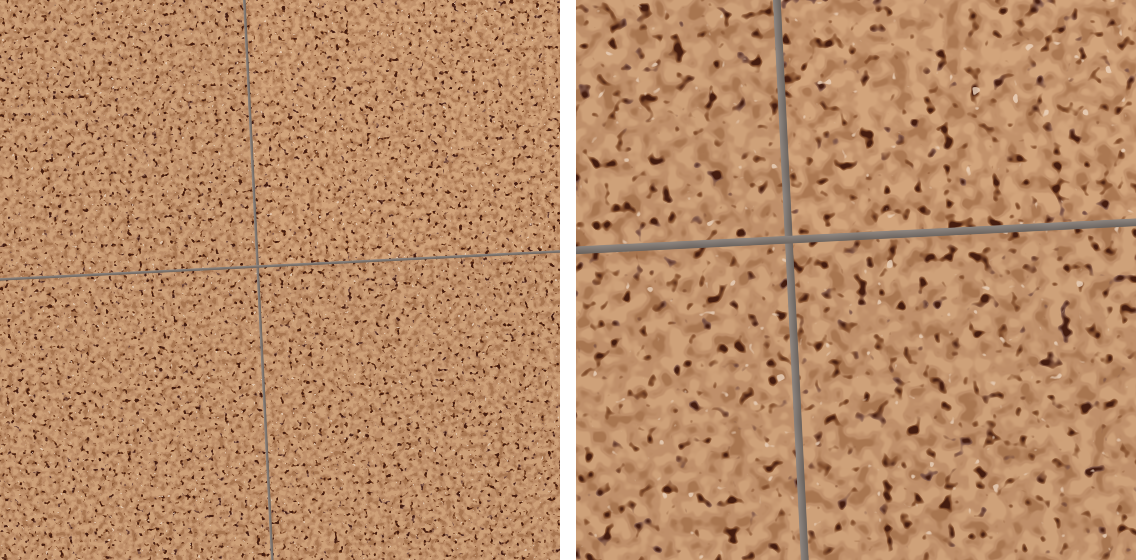
Left: the whole. Right: its middle third, enlarged.
Write a WebGL 2 fragment shader that draws this texture.

```glsl
#version 300 es
precision highp float;

uniform vec2 u_resolution;
out vec4 outColor;

float hash(vec2 p) {
    vec3 q = fract(p.xyx * vec3(0.1031, 0.1030, 0.0973));
    q += dot(q, q.yzx + 33.33);
    return fract((q.x + q.y) * q.z);
}

// Contribution of one lattice corner with a random unit gradient
float corner(vec2 cell, vec2 offset, vec2 local) {
    float angle = 6.2832 * hash(cell + offset);
    return dot(vec2(cos(angle), sin(angle)), local - offset);
}

float gradientNoise(vec2 p) {
    vec2 cell = floor(p), f = fract(p);
    vec2 w = f * f * f * (f * (f * 6.0 - 15.0) + 10.0);
    float low = mix(corner(cell, vec2(0, 0), f), corner(cell, vec2(1, 0), f), w.x);
    float high = mix(corner(cell, vec2(0, 1), f), corner(cell, vec2(1, 1), f), w.x);
    return mix(low, high, w.y);
}

// Two octaves, the second finer and turned against the first
float grain(vec2 p) {
    vec2 turned = mat2(0.8, 0.6, -0.6, 0.8) * p;
    return gradientNoise(p) + 0.5 * gradientNoise(turned * 1.9 + 31.7);
}

vec3 granite(vec2 p) {
    // Sandy body in three soft tones
    float body = grain(p * 92.0 + 211.0);
    vec3 color = mix(vec3(0.67, 0.47, 0.32), vec3(0.76, 0.57, 0.42), smoothstep(-0.42, -0.12, body));
    color = mix(color, vec3(0.82, 0.64, 0.48), smoothstep(-0.05, 0.25, body));

    // Rusty halos and dark mineral specks, loosely clustered
    float cluster = 0.12 * gradientNoise(p * 17.0 + 57.0);
    float speck = grain(p * 108.0 + 400.0) + cluster;
    vec3 rust = mix(vec3(0.54, 0.33, 0.19), vec3(0.50, 0.34, 0.29), smoothstep(0.0, 0.4, gradientNoise(p * 60.0)));
    color = mix(color, rust, smoothstep(0.24, 0.42, speck));
    color = mix(color, vec3(0.27, 0.11, 0.06), smoothstep(0.38, 0.58, speck));

    // Sparse pale quartz flecks
    float fleck = grain(p * 125.0 + 703.0);
    return mix(color, vec3(0.92, 0.82, 0.73), 0.85 * smoothstep(0.50, 0.68, fleck));
}

void main() {
    vec2 uv = gl_FragCoord.xy / u_resolution;
    float pixel = 1.0 / min(u_resolution.x, u_resolution.y);

    // Slightly turned tile grid, its joints crossing left of the centre
    vec2 d = uv - vec2(0.460, 0.524);
    vec2 grid = vec2(dot(d, vec2(1.0, 0.05)), dot(d, vec2(-0.05, 1.0)));
    vec2 tile = floor(grid);

    // Each tile has its own grain and a faint shift of tone
    vec3 color = granite(grid + 3.0 + tile * vec2(1.37, 1.73));
    color *= 0.985 + 0.03 * hash(tile + 9.0);

    // Narrow grey joints with a shaded lower right side
    vec2 side = grid - round(grid);
    vec2 joint = 1.0 - smoothstep(0.0023 - 0.6 * pixel, 0.0023 + 0.6 * pixel, abs(side));
    vec2 shade = 0.06 * clamp(vec2(-side.x, side.y) / 0.002, -1.0, 1.0);
    vec3 grout = vec3(0.49, 0.46, 0.44) + 0.03 * gradientNoise(grid * 60.0 + 90.0);
    color = mix(color, grout + shade.x, joint.x);
    color = mix(color, grout + shade.y, joint.y);

    outColor = vec4(color, 1.0);
}
```
